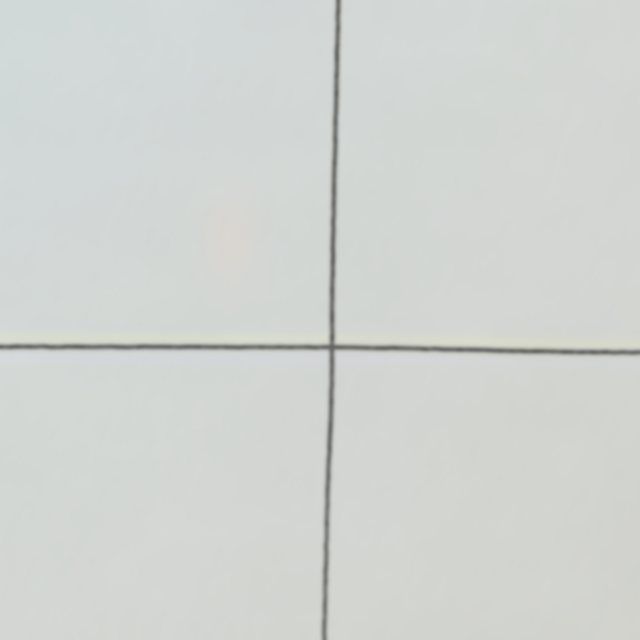
Reproduce this pattern procedurally as a three.js fragment shader.

```glsl
// Two thin pencil strokes crossing on pale grey paper.
// The paper is a soft four-corner gradient with faint mottling and a warm spot;
// each stroke is a Gaussian profile around a slightly bent path.
varying vec2 vUv;

const vec3 PAPER_TOP_LEFT = vec3(0.820, 0.850, 0.850);
const vec3 PAPER_TOP_RIGHT = vec3(0.830, 0.842, 0.832);
const vec3 PAPER_LOW_LEFT = vec3(0.830, 0.842, 0.828);
const vec3 PAPER_LOW_RIGHT = vec3(0.820, 0.824, 0.802);
const vec3 PENCIL = vec3(0.400, 0.400, 0.385);
const vec3 WARM_TINT = vec3(0.030, -0.004, -0.012);
const vec3 YELLOW_TINT = vec3(0.022, 0.018, -0.022);
const vec3 LILAC_TINT = vec3(0.006, 0.002, 0.020);
const vec2 WARM_CENTER = vec2(0.358, 0.625);
const vec2 WARM_SIZE = vec2(0.045, 0.070);
const float STROKE_WIDTH = 0.0047;
const float HALO_OFFSET = 0.013;
const float HALO_WIDTH = 0.010;
const float MOTTLE = 0.016;
const float FIBRE = 0.008;

float hash(vec2 p) {
  return fract(sin(dot(p, vec2(127.1, 311.7))) * 43758.5453);
}

float noise(vec2 p) {
  vec2 cell = floor(p);
  vec2 f = fract(p);
  f = f * f * (3.0 - 2.0 * f);
  float low = mix(hash(cell), hash(cell + vec2(1.0, 0.0)), f.x);
  float high = mix(hash(cell + vec2(0.0, 1.0)), hash(cell + 1.0), f.x);
  return mix(low, high, f.y);
}

float fbm(vec2 p) {
  float sum = 0.0;
  float weight = 0.5;
  for (int i = 0; i < 4; i++) {
    sum += weight * (noise(p) - 0.5);
    p = p * 2.03 + 17.3;
    weight *= 0.5;
  }
  return sum;
}

float bell(float x) {
  return exp(-x * x);
}

// Stroke paths: x of the upright one, y of the level one
float uprightPath(float y) {
  return 0.5065 + 0.0222 * y + 0.0028 * bell((y - 0.40) / 0.13);
}

float levelPath(float x) {
  return 0.4583 - 0.002 * x - 0.0068 * smoothstep(0.5, 0.95, x);
}

// Pencil coverage with grainy pressure and a slightly rough edge
float stroke(float dist, float along, float seed) {
  float rough = 0.0010 * (noise(vec2(along * 75.0, seed)) - 0.5);
  float pressure = 0.91 + 0.16 * (noise(vec2(along * 110.0, seed + 5.0)) - 0.5);
  return pressure * bell((dist + rough) / STROKE_WIDTH);
}

vec3 paper(vec2 p) {
  vec3 color = mix(mix(PAPER_LOW_LEFT, PAPER_LOW_RIGHT, p.x),
                   mix(PAPER_TOP_LEFT, PAPER_TOP_RIGHT, p.x), p.y);
  vec2 slanted = vec2(p.x * 0.9 - p.y * 0.4, p.x * 0.4 + p.y * 0.9);
  color += MOTTLE * fbm(p * vec2(7.0, 11.0));
  color += FIBRE * fbm(slanted * vec2(75.0, 30.0));
  color.b += MOTTLE * 0.5 * fbm(p * 6.0 + 40.0);
  vec2 spot = (p - WARM_CENTER) / WARM_SIZE;
  return color + WARM_TINT * exp(-dot(spot, spot));
}

void main() {
  vec2 p = vUv;
  float dx = p.x - uprightPath(p.y);
  float dy = p.y - levelPath(p.x);
  vec3 color = paper(p);

  // Coloured fringes beside the level stroke
  color += YELLOW_TINT * bell((dy - HALO_OFFSET) / HALO_WIDTH);
  color += LILAC_TINT * bell((dy + HALO_OFFSET * 1.4) / HALO_WIDTH);

  // Pencil strokes, the upright one fading a little at the bottom
  float upright = stroke(dx, p.y, 3.0) * mix(0.86, 1.0, smoothstep(0.0, 0.5, p.y));
  float level = stroke(dy, p.x, 29.0);
  float ink = 1.0 - (1.0 - upright) * (1.0 - level);
  color = mix(color, PENCIL, min(ink, 1.0));

  gl_FragColor = vec4(color, 1.0);
}
```
